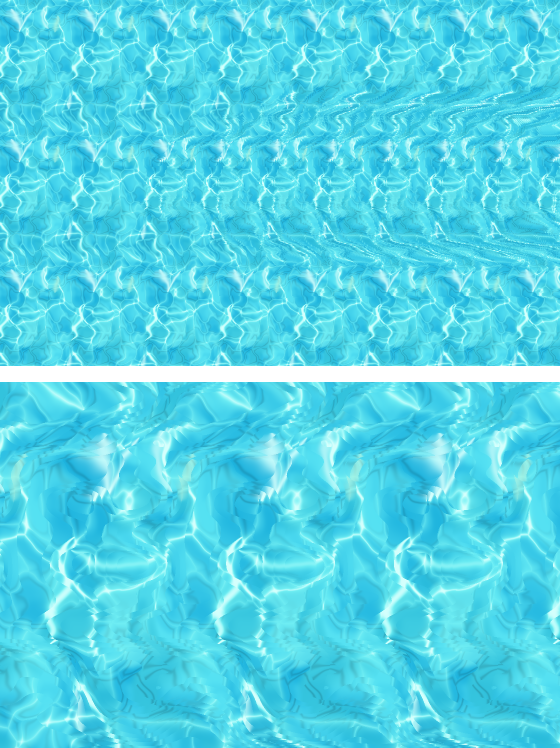
Top: the whole. Bottom: its middle third, enlarged.
A Shadertoy shader for this pattern:

```glsl
// Sunlit pool water: a tiled caustic web, torn sideways by a hidden stereogram relief.

const vec2 TILE = vec2(1.0, 1.73); // tile proportions

vec2 hash22(vec2 c) {
    vec3 h = fract(c.xyx * vec3(0.1031, 0.1030, 0.0973));
    h += dot(h, h.yzx + 33.33);
    return fract((h.xx + h.yz) * h.zy);
}

// Value noise that wraps once per tile
float tileNoise(vec2 uv, vec2 cells, float seed) {
    vec2 p = uv * cells, i = floor(p), f = fract(p);
    f = f * f * f * (f * (f * 6.0 - 15.0) + 10.0);
    vec4 n;
    for (int k = 0; k < 4; k++) {
        vec2 corner = vec2(k & 1, k >> 1);
        n[k] = hash22(mod(i + corner, cells) + seed).x;
    }
    return mix(mix(n.x, n.y, f.x), mix(n.z, n.w, f.x), f.y);
}

// Gap between the two nearest cell centres (zero on the web), and the cell's shade
vec2 webCell(vec2 uv, vec2 cells, float seed) {
    vec2 p = uv * cells, i = floor(p);
    float near = 9.0, next = 9.0, shade = 0.0;
    for (int y = -1; y <= 1; y++)
    for (int x = -1; x <= 1; x++) {
        vec2 c = i + vec2(x, y), h = hash22(mod(c, cells) + seed);
        float d = length(c + 0.1 + 0.8 * h - p);
        next = min(next, max(near, d));
        if (d < near) { near = d; shade = fract(h.x * 7.0 + h.y * 3.0); }
    }
    return vec2(next - near, shade);
}

// Offset from a feature centre, wrapped to the nearest tile
vec2 wrapped(vec2 uv, vec2 centre) {
    vec2 d = uv - centre;
    return (d - round(d)) * TILE;
}

// Tapered light streak along a direction
float streak(vec2 d, vec2 halfSpan, float width) {
    float h = clamp(dot(d, halfSpan) / dot(halfSpan, halfSpan), -1.0, 1.0);
    float w = width * (1.15 - h * h);
    return exp(-pow(length(d - halfSpan * h) / w, 2.0));
}

// Raised form that shortens the horizontal repeat, in terraces that tear the water
float relief(vec2 p) {
    vec2 d = (p - vec2(0.69, 0.49)) / vec2(0.44, 0.25);
    float ripple = tileNoise(p, vec2(22.0, 34.0), 5.0) - 0.5;
    float body = smoothstep(1.0, 0.72, length(d) + 0.2 * ripple);
    float slab = step(0.39, p.x + 0.15 * ripple)
               * step(0.18, p.y + 0.012 * ripple) * step(p.y + 0.012 * ripple, 0.81);
    return 0.23 * floor(body * 9.0 + 0.5) / 9.0 + 0.016 * slab;
}

vec3 water(vec2 uv) {
    // Bend the web
    vec2 bend = vec2(tileNoise(uv, vec2(4.0, 7.0), 11.0), tileNoise(uv, vec2(5.0, 6.0), 23.0)) - 0.5;
    vec2 ruffle = vec2(tileNoise(uv, vec2(13.0, 20.0), 29.0), tileNoise(uv, vec2(14.0, 22.0), 31.0)) - 0.5;
    vec2 w = uv + bend * vec2(0.18, 0.10) + ruffle * vec2(0.045, 0.025);
    float strength = tileNoise(uv, vec2(5.0, 8.0), 67.0);
    vec2 broad = webCell(w, vec2(3.0, 5.0), 7.0);
    vec2 small = webCell(w + 0.05 * bend.yx, vec2(6.0, 9.0), 91.0);

    // Blue body with pale, greenish and grainy facets
    float tone = 0.42 * tileNoise(w, vec2(4.0, 5.0), 37.0) + 0.23 * small.y + 0.12 * broad.y
               + 0.33 * tileNoise(w, vec2(15.0, 22.0), 51.0);
    vec3 col = mix(vec3(0.11, 0.70, 0.87), vec3(0.33, 0.88, 0.95), smoothstep(0.25, 0.82, tone));
    float green = smoothstep(0.45, 0.75, tileNoise(w, vec2(6.0, 8.0), 83.0));
    col = mix(col, vec3(0.19, 0.75, 0.84), 0.6 * green);

    // Pale upright facet, bright upper facet and dark oval
    vec2 facet = abs(wrapped(w, vec2(0.36, 0.55))) - vec2(0.07, 0.19);
    vec2 upper = abs(wrapped(w, vec2(0.72, 0.16))) - vec2(0.12, 0.08);
    float pale = smoothstep(0.02, -0.02, max(facet.x, facet.y));
    pale += 0.7 * smoothstep(0.04, -0.04, max(upper.x, upper.y));
    float oval = length(wrapped(w, vec2(0.02, 0.84)) / vec2(0.12, 0.17));
    col = mix(col, vec3(0.47, 0.95, 0.96), 0.65 * pale);
    col = mix(col, vec3(0.13, 0.68, 0.84), 0.6 * smoothstep(1.0, 0.7, oval));

    // Thin dark rims of refraction
    col *= 1.0 - 0.17 * exp(-pow((small.x - 0.17) / 0.06, 2.0)) * (1.0 - strength);

    // Broad and fine caustic lines
    float lines = exp(-broad.x / 0.10) * (0.35 + 0.85 * strength);
    lines += 0.6 * exp(-small.x / 0.09) * smoothstep(0.25, 0.65, strength);
    lines += 0.5 * exp(-pow((oval - 1.0) / 0.14, 2.0));

    // Winding rope of light and slanted streaks
    vec2 rope = wrapped(uv + 0.5 * (w - uv), vec2(0.06, 0.47));
    rope.x += 0.035 * sin(rope.y * 25.0);
    lines += 1.1 * streak(rope, vec2(0.09, -0.26), 0.03);
    lines += 0.8 * streak(wrapped(w, vec2(0.42, 0.39)), vec2(0.21, 0.09), 0.025);
    float glint = streak(wrapped(w, vec2(0.20, 0.14)), vec2(0.09, 0.16), 0.042);
    glint += streak(wrapped(w, vec2(0.37, 0.15)), vec2(-0.09, 0.14), 0.028);
    glint += 0.8 * streak(wrapped(w, vec2(0.66, 0.14)), vec2(0.04, 0.13), 0.03);
    glint += 0.8 * streak(wrapped(w, vec2(0.99, 0.80)), vec2(-0.02, 0.11), 0.035);
    float warm = streak(wrapped(w, vec2(0.82, 0.19)), vec2(-0.03, 0.12), 0.04);

    col = mix(col, vec3(0.46, 0.95, 0.96), clamp(1.1 * lines, 0.0, 1.0));
    col = mix(col, vec3(0.83, 1.0, 0.99), clamp(0.85 * glint + smoothstep(0.6, 1.35, lines), 0.0, 1.0));
    return mix(col, vec3(0.76, 0.98, 0.88), 0.6 * warm);
}

void mainImage(out vec4 fragColor, in vec2 fragCoord) {
    vec3 sum = vec3(0.0);
    for (int s = 0; s < 4; s++) {
        vec2 p = (fragCoord + 0.5 * vec2(s & 1, s >> 1) - 0.25) / iResolution.xy;
        p.y = 1.0 - p.y;
        // Step back one shortened repeat at a time to the first column
        float x = p.x * 7.55;
        for (int k = 0; k < 12 && x >= 1.0; k++)
            x -= 1.0 - relief(vec2(x / 7.55, p.y));
        sum += water(vec2(x, p.y * 2.81));
    }
    fragColor = vec4(sum / 4.0, 1.0);
}
```
